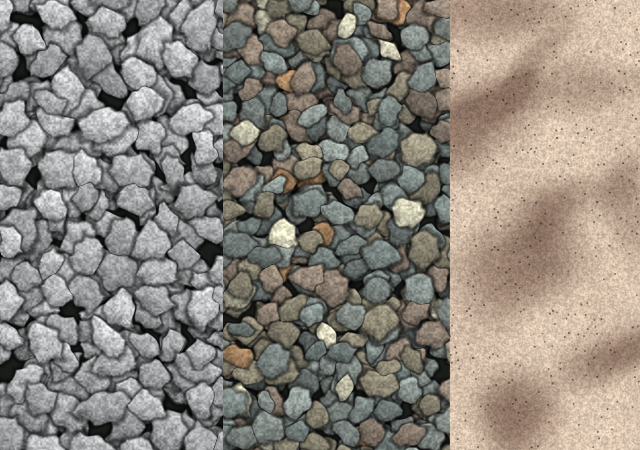
Reproduce this texture procedurally as a WebGL 2 fragment shader.

```glsl
#version 300 es
precision highp float;
// Three upright panels: crushed grey gravel, mixed river pebbles, rippled sand.
uniform vec2 u_resolution;
out vec4 fragColor;
#define ASPECT 1.422
#define GRAVEL_END 0.349
#define PEBBLE_END 0.703
#define GRAVEL_CELL 0.106
#define PEBBLE_CELL 0.080
#define LAYERS 5
#define GRAIN 230.0
#define LIGHT vec2(0.35, 0.94)
#define GAP vec3(0.10, 0.11, 0.10)

struct Stone { float dist; float nextDist; vec2 tilt; float id; };

float hash(vec2 p) {
  vec3 q = fract(p.xyx * 0.1031);
  q += dot(q, q.yzx + 33.33);
  return fract((q.x + q.y) * q.z);
}
float valueNoise(vec2 p) {
  vec2 i = floor(p), f = fract(p), e = vec2(0.0, 1.0);
  f = f * f * (3.0 - 2.0 * f);
  return mix(mix(hash(i), hash(i + e.yx), f.x), mix(hash(i + e.xy), hash(i + e.yy), f.x), f.y);
}
mat2 rotation(float a) { return mat2(cos(a), sin(a), -sin(a), cos(a)); }

// Nearest jittered stone of one layer; angular blends ellipse into polygon.
Stone nearestStone(vec2 p, float layer, float angular) {
  Stone best = Stone(9.0, 9.0, vec2(0.0), 0.0);
  for (int k = 0; k < 9; k++) {
    vec2 cell = floor(p) + vec2(k % 3 - 1, k / 3 - 1);
    float id = hash(cell + layer * 17.3);
    vec2 jitter = vec2(hash(cell + layer * 31.7 + 5.0), hash(cell + layer * 13.1 + 9.0));
    mat2 turn = rotation(id * 6.283 * angular + (1.0 - angular) * (id - 0.5) * 2.4);
    float size = mix(0.33, 0.55, hash(jitter * 71.0 + 3.0));
    vec2 radii = size * vec2(1.0, mix(0.58, 0.92, hash(jitter * 53.0)));
    vec2 q = turn * (p - cell - 0.2 - 0.6 * jitter) / radii;
    if (length(q) > 2.0) continue;
    float facet = -1.0;
    vec2 side = q;
    for (int j = 0; j < 6; j++) {
      float r = hash(vec2(float(j) + 2.0, id * 91.0));
      float a = (float(j) + 0.8 * r) * 1.047;
      vec2 n = vec2(cos(a), sin(a));
      float h = dot(q, n) / mix(0.72, 1.02, fract(r * 7.3));
      if (h > facet) { facet = h; side = n; }
    }
    float d = mix(length(q), facet, angular) - 1.0;
    if (d < best.dist) best = Stone(d, best.dist, mix(q, side, angular) * turn, id);
    else best.nextDist = min(best.nextDist, d);
  }
  return best;
}

vec3 gravelColor(float id) { return vec3(0.665, 0.67, 0.675) * mix(0.88, 1.12, fract(id * 37.0)); }

vec3 pebbleColor(float id) {
  float kind = fract(id * 61.0);
  vec3 c = mix(vec3(0.41, 0.45, 0.44), vec3(0.53, 0.56, 0.54), fract(id * 23.0));
  if (kind > 0.50) c = vec3(0.52, 0.50, 0.43);
  if (kind > 0.74) c = vec3(0.52, 0.47, 0.42);
  if (kind > 0.93) c = vec3(0.63, 0.50, 0.37);
  if (kind > 0.96) c = vec3(0.76, 0.75, 0.66);
  return c * mix(0.85, 1.17, fract(id * 97.0));
}

// Layers of stones painted from the bottom up, each shading those below.
vec3 stonePile(vec2 p, float cellSize, float angular, bool grey) {
  vec3 color = GAP;
  float soft = 1.3 / (u_resolution.y * cellSize * 0.36);
  float speckle = valueNoise(p * GRAIN) + 0.7 * valueNoise(p * 95.0 + 7.0) - 0.85;
  vec2 warp = 0.003 * sin(p.yx * 130.0 + 2.0 * sin(p * 71.0));
  for (int i = 0; i < LAYERS; i++) {
    float layer = float(i);
    Stone s = nearestStone((p + warp) / cellSize + layer * vec2(0.37, 0.61), layer + 1.0, angular);
    vec3 base = grey ? gravelColor(s.id) : pebbleColor(s.id);
    float bevel = smoothstep(-0.6, -0.05, s.dist);
    float shade = 1.0 + dot(s.tilt, LIGHT) * mix(0.06, 0.22, bevel) - 0.05 * bevel;
    shade *= mix(0.74, 1.0, smoothstep(0.0, 0.14, -s.dist));
    shade *= mix(0.58, 1.0, smoothstep(0.0, 0.16, s.nextDist - s.dist));
    shade *= mix(0.87, 1.03, layer / float(LAYERS - 1));
    color *= mix(0.46, 1.0, smoothstep(0.0, 0.34, s.dist));
    color = mix(color, base * (shade + 0.34 * speckle), smoothstep(soft, -soft, s.dist));
  }
  return color;
}

// Soft oval hollow: 1 inside, 0 outside.
float hollow(vec2 p, vec2 center, vec2 radii, float angle) {
  return 1.0 - smoothstep(0.2, 1.65, length((p - center) * rotation(angle) / radii));
}

vec3 sand(vec2 p) {
  vec2 w = p + 0.012 * sin(p.yx * vec2(23.0, 19.0) + 2.0 * sin(p * 11.0));
  float shadow = 0.65 * hollow(w, vec2(1.08, 0.97), vec2(0.16, 0.06), 0.2);
  shadow += 0.50 * hollow(w, vec2(1.18, 0.85), vec2(0.12, 0.035), 0.95);
  shadow += 0.78 * hollow(w, vec2(1.05, 0.73), vec2(0.14, 0.085), 0.55);
  shadow += 0.45 * hollow(w, vec2(1.24, 0.80), vec2(0.22, 0.045), 0.15);
  shadow += 0.82 * hollow(w, vec2(1.155, 0.42), vec2(0.14, 0.10), 0.8);
  shadow += 0.50 * hollow(w, vec2(1.29, 0.56), vec2(0.14, 0.05), 0.5);
  shadow += 0.80 * hollow(w, vec2(1.38, 0.22), vec2(0.15, 0.045), 0.38);
  shadow += 0.50 * hollow(w, vec2(1.40, 0.53), vec2(0.05, 0.11), 0.0);
  shadow += 0.85 * hollow(w, vec2(1.15, 0.07), vec2(0.08, 0.085), 0.0);
  shadow = 0.92 * clamp(shadow + 0.06 * sin(w.x * 17.0 + w.y * 13.0) + 0.05, 0.0, 1.0);
  vec3 color = mix(vec3(0.87, 0.785, 0.70), vec3(0.52, 0.42, 0.36), shadow);
  vec2 g = rotation(0.6) * p;
  float grain = valueNoise(g * GRAIN * 1.3) + 0.5 * valueNoise(g * GRAIN * 0.6) - 0.75;
  // Sparse dark specks, one at most in each cell.
  vec2 cell = floor(g * 90.0);
  vec2 spot = fract(g * 90.0) - 0.3 - 0.4 * vec2(hash(cell + 3.0), hash(cell + 8.0));
  float speck = step(0.90, hash(cell)) * smoothstep(0.30, 0.10, length(spot));
  return color * (1.0 + 0.24 * grain - 0.4 * speck);
}

void main() {
  vec2 uv = gl_FragCoord.xy / u_resolution;
  vec2 p = uv * vec2(ASPECT, 1.0);
  float px = 0.7 / u_resolution.x;
  vec3 color = uv.x < GRAVEL_END ? stonePile(p, GRAVEL_CELL, 0.8, true) : stonePile(p + 3.0, PEBBLE_CELL, 0.45, false);
  color = mix(color, sand(p), smoothstep(PEBBLE_END - px, PEBBLE_END + px, uv.x));
  fragColor = vec4(clamp(color, 0.0, 1.0), 1.0);
}
```
